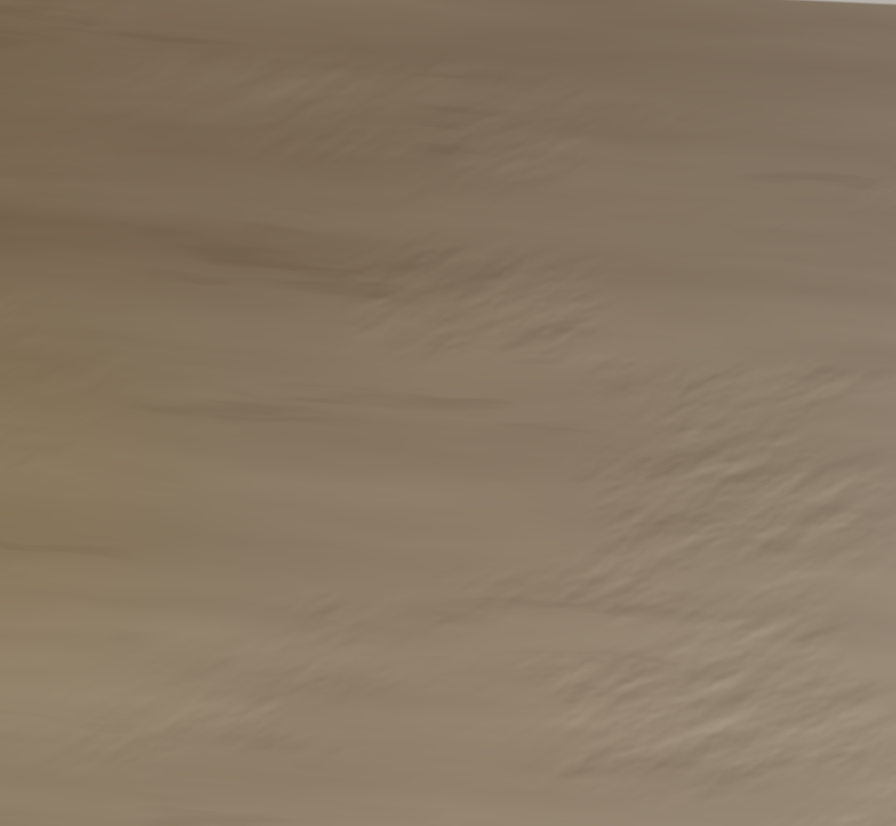
A Shadertoy shader for this texture:

```glsl
// Soft beige-brown wood veneer with faint, nearly horizontal grain and fine wrinkles
float hash(vec2 p) {
    return fract(sin(dot(p, vec2(127.1, 311.7))) * 43758.5453);
}

float noise(vec2 p) {
    vec2 i = floor(p), f = fract(p);
    f = f * f * f * (f * (f * 6.0 - 15.0) + 10.0);
    return mix(mix(hash(i), hash(i + vec2(1, 0)), f.x),
               mix(hash(i + vec2(0, 1)), hash(i + vec2(1, 1)), f.x), f.y);
}

float fbm(vec2 p) {
    float sum = 0.0, amp = 0.5;
    for (int i = 0; i < 4; i++) {
        sum += amp * noise(p);
        p = mat2(1.0, 0.06, -0.06, 1.0) * p * 2.03 + 17.3;
        amp *= 0.5;
    }
    return sum / 0.9375;
}

// Small creases that rise to the right
float wrinkles(vec2 p) {
    p.y -= 0.35 * p.x;
    return fbm(p * vec2(16.0, 42.0) + 5.0);
}

void mainImage(out vec4 fragColor, in vec2 fragCoord) {
    vec2 uv = fragCoord / iResolution.xy;
    vec2 p = fragCoord / iResolution.y;

    // Broad light: dark upper left, pale lower right
    float tone = mix(0.80, 0.19, smoothstep(0.05, 0.95, uv.y)) + 0.22 * (uv.x - 0.5);

    // Long grain, sloping gently down to the right and slightly wavy
    vec2 g = p + vec2(0.0, 0.07 * p.x + 0.025 * (fbm(p * vec2(4.0, 6.0)) - 0.5));
    tone += 0.34 * (fbm(g * vec2(1.3, 11.0) + 3.0) - 0.5);
    tone += 0.22 * (fbm(g * vec2(2.6, 25.0) + 41.0) - 0.5);

    // Thin darker strokes in scattered patches
    float stroke = smoothstep(0.60, 0.80, fbm(g * vec2(4.0, 38.0) + 71.0));
    tone -= 0.13 * stroke * smoothstep(0.4, 0.7, noise(g * vec2(3.0, 7.0) + 9.0));

    // Embossed wrinkles, strongest toward the lower right
    float relief = wrinkles(p) - wrinkles(p + vec2(-0.003, 0.006));
    float patches = smoothstep(0.40, 0.70, fbm(p * vec2(3.5, 8.0) + 23.0));
    tone += relief * patches * mix(0.25, 0.75, smoothstep(0.1, 0.9, uv.x - 0.5 * uv.y + 0.3));

    // Brown to beige, warmer on the left and greyer on the right
    vec3 color = mix(vec3(0.452, 0.385, 0.312), vec3(0.622, 0.562, 0.482), clamp(tone, 0.0, 1.1));
    color += vec3(-0.002, 0.003, 0.024) * (uv.x - 0.55);
    color.b -= 0.02 * smoothstep(0.35, 0.0, uv.x) * smoothstep(0.35, 0.0, abs(uv.y - 0.42));

    // Pale sliver of background in the upper right corner
    float edge = uv.y - 1.0 + 0.05 * (uv.x - 0.87);
    color = mix(color, vec3(0.72, 0.70, 0.68), smoothstep(-0.001, 0.003, edge));

    fragColor = vec4(color, 1.0);
}
```
